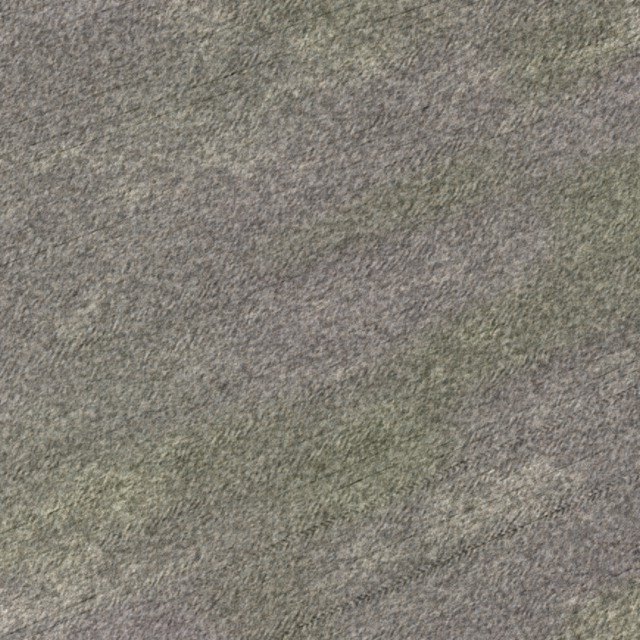
This texture is drawn by a Shadertoy shader. Its source:

```glsl
// A dry stubble field seen from the air: slanted, slightly fanning drill rows,
// tyre tracks with tread marks, pale straw and green patches, and fine litter.
// Layers of value noise are summed in coordinates that follow the rows.

const float TAU = 6.28319;
const float ROW_ANGLE = 0.384;
const float ROW_FAN = 0.10;
const float ROW_PITCH = 0.022;
const float FURROW_WIDTH = 0.0015;
const float FURROW_DEPTH = 0.13;

const float LUG_PITCH = 0.0105;
const float TRACK_HALF_WIDTH = 0.0085;
const vec2 TRACK_POSITIONS = vec2(-0.299, -0.426);
const float OLD_TRACK_PITCH = 0.074;
const float OLD_LUG_PITCH = 0.0135;

const float LITTER_CONTRAST = 0.17;
const float DUST_CONTRAST = 0.12;

const vec3 SOIL = vec3(0.510, 0.490, 0.465);
const vec3 SHADE = vec3(1.0, 0.98, 0.95);
const vec3 STRAW_GAIN = vec3(0.095, 0.094, 0.074);
const vec3 GREEN_SHIFT = vec3(-0.020, -0.008, -0.042);
const vec3 MAUVE_SHIFT = vec3(0.018, -0.006, 0.030);

float hash(vec2 cell) {
    vec3 q = fract(cell.xyx * 0.1031);
    q += dot(q, q.yzx + 33.33);
    return fract((q.x + q.y) * q.z);
}

float noise(vec2 p) {
    vec2 i = floor(p), f = fract(p);
    f = f * f * (3.0 - 2.0 * f);
    return mix(mix(hash(i), hash(i + vec2(1, 0)), f.x),
               mix(hash(i + vec2(0, 1)), hash(i + vec2(1, 1)), f.x), f.y);
}

vec2 rotate(vec2 p, float a) {
    float c = cos(a), s = sin(a);
    return vec2(c * p.x + s * p.y, c * p.y - s * p.x);
}

// Thin broken furrows, each with its own offset and strength
float furrows(vec2 field, float pixel) {
    float across = field.y + 0.003 * (noise(field * vec2(12, 30)) - 0.5);
    float row = across / ROW_PITCH;
    float id = floor(row);
    float shift = 0.5 * (hash(vec2(id, 7)) - 0.5);
    float d = (fract(row) - 0.5 - shift) * ROW_PITCH;
    float width = max(FURROW_WIDTH, 0.7 * pixel);
    float strength = mix(0.15, 1.0, pow(hash(vec2(id, 19)), 2.0));
    float broken = smoothstep(0.2, 0.7, 0.6 * noise(vec2(field.x * 5.0, id + 40.5))
                                      + 0.4 * noise(vec2(field.x * 45.0, id + 90.5)));
    return strength * broken * exp(-d * d / (width * width));
}

// Fresh wheel track with chevron lugs
float freshTrack(vec2 field, float centre) {
    float d = field.y - centre;
    float band = 1.0 - smoothstep(0.7, 1.15, abs(d) / TRACK_HALF_WIDTH);
    float phase = (field.x + 0.9 * abs(d)) / LUG_PITCH + 0.4 * noise(field * 60.0);
    float worn = smoothstep(-0.52, -0.15, field.x) * mix(0.55, 1.0, noise(field * 25.0));
    return band * worn * (0.075 * cos(TAU * phase) - 0.03);
}

// Weathered tracks: rows of faint slanted tread marks
float oldTracks(vec2 field) {
    float lane = field.y / OLD_TRACK_PITCH;
    float id = floor(lane);
    float d = (fract(lane) - 0.5 - 0.3 * (hash(vec2(id, 3)) - 0.5)) * OLD_TRACK_PITCH;
    float band = 1.0 - smoothstep(0.007, 0.015, abs(d));
    float phase = (field.x - 1.3 * d) / OLD_LUG_PITCH + 0.9 * noise(field * 45.0);
    float worn = smoothstep(0.25, 0.75, noise(vec2(field.x * 8.0, id + 60.5)));
    return 0.055 * band * worn * cos(TAU * phase);
}

// Litter of short strands lying along and across the rows, plus dust
float litter(vec2 p) {
    float along = noise(rotate(p, 0.5) / vec2(0.0065, 0.0032) + 31.0);
    float steep = noise(rotate(p, 1.15) / vec2(0.0070, 0.0034) + 77.0);
    float dust = noise(p / 0.0023 + 13.0);
    return LITTER_CONTRAST * (along + steep - 1.0) + DUST_CONTRAST * (dust - 0.5);
}

void mainImage(out vec4 fragColor, in vec2 fragCoord) {
    float pixel = 1.0 / iResolution.y;
    vec2 p = (fragCoord - 0.5 * iResolution.xy) * pixel;
    vec2 field = rotate(p, ROW_ANGLE);
    field.y *= 1.0 + ROW_FAN * field.x;

    // Broad patches, drawn out along the rows
    float cover = 0.55 * noise(field * vec2(5, 8) + 20.0)
                + 0.27 * noise(field * vec2(14, 34) + 50.0)
                + 0.18 * noise(field * vec2(50, 90) + 80.0);
    float lowField = 1.0 - smoothstep(-0.5, -0.1, field.y);
    float straw = smoothstep(0.53, 0.86, cover + 0.09 * lowField);
    float green = smoothstep(0.45, 0.85, noise(field * vec2(4, 8) + 110.0));
    float mauve = noise(field * vec2(3, 5) + 140.0) - 0.5;
    float bands = noise(field * vec2(1.8, 24) + 170.0) - 0.5;

    // Relief and grain
    float light = 0.055 * bands - 0.025 * p.x + litter(p) * (1.0 + 0.25 * straw);
    float furrow = furrows(field, pixel);
    light -= FURROW_DEPTH * furrow;
    light += oldTracks(field);
    light += freshTrack(field, TRACK_POSITIONS.x) + freshTrack(field, TRACK_POSITIONS.y);

    vec3 color = SOIL + light * SHADE + straw * STRAW_GAIN;
    color += (green + 0.4 * furrow) * GREEN_SHIFT + mauve * MAUVE_SHIFT;
    color += (noise(p / 0.004 + 200.0) - 0.5) * vec3(0.025, 0.0, -0.025);
    fragColor = vec4(clamp(color, 0.0, 1.0), 1.0);
}
```
